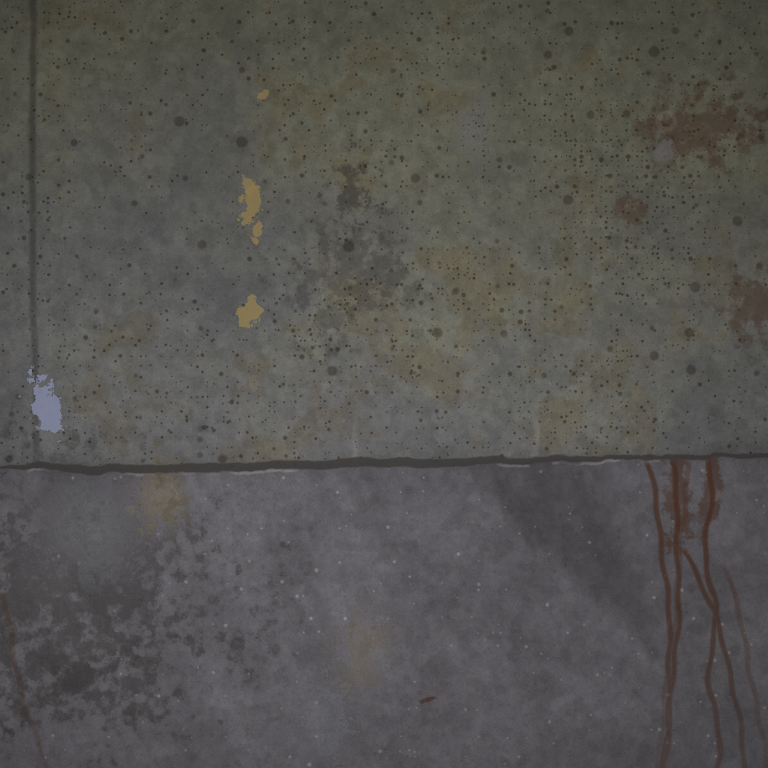
Reproduce this texture procedurally as a WebGL 2 fragment shader.

```glsl
#version 300 es
precision highp float;
// Weathered concrete: an olive slab above a purple-grey one, split by a ragged
// seam. Blended cellular noise makes the mottling, cell dots the pits, and
// warped ellipses and curves the stains, chips and rust runs.
uniform vec2 u_resolution;
out vec4 fragColor;

#define MOTTLE .26
#define PIT_DEPTH .42
#define VIGNETTE vec2(.5, .72)
#define SLAB_LOW vec3(.392)
#define SLAB_HIGH vec3(.4, .397, .345)
#define BASE_SLAB vec3(.377, .368, .383)
#define SHADE vec3(.24, .23, .22)
#define RUST vec3(.29, .18, .135)
#define CHIP vec3(.56, .49, .33)
#define PAINT vec3(.55, .57, .68)
#define SCUFF vec3(.46, .46, .48)

vec2 p;       // canvas position
float rough;  // outline noise shared by all blobs
vec3 col;

float hash(vec2 c) {
  vec3 q = fract(c.xyx * .1031);
  q += dot(q, q.yzx + 33.33);
  return fract((q.x + q.y) * q.z);
}

// Cellular noise with blended cell values, centred on zero
float cells(vec2 q) {
  float sum = 0., weight = 0.;
  for (int k = 0; k < 9; k++) {
    vec2 c = floor(q) + vec2(k % 3 - 1, k / 3 - 1);
    vec2 d = c + vec2(hash(c), hash(c + 57.)) - q;
    float w = exp(-7. * dot(d, d));
    sum += w * hash(c + 113.);
    weight += w;
  }
  return sum / weight - .5;
}

float mottle(vec2 q) {
  float v = 0., a = .6;
  for (int i = 0; i < 5; i++, a *= .6) {
    v += a * cells(q);
    q = mat2(1.6, 1.2, -1.2, 1.6) * q + 7.3;
  }
  return v;
}

// Falls from one to zero between a and b
float fall(float a, float b, float x) { return 1. - smoothstep(a, b, x); }

// Sparse round dots, at most one in each grid cell
float dots(float scale, float chance) {
  vec2 q = p * scale, id = floor(q);
  vec2 c = id + .3 + .4 * vec2(hash(id + 3.), hash(id + 41.));
  float r = mix(.08, .27, pow(hash(id + 19.), 2.));
  float aa = .04 + .7 * scale / u_resolution.y;
  return step(hash(id + 71.), chance) * fall(r - aa, r + aa, length(q - c));
}

// Paints a warped ellipse given by its centre and radii
void stain(vec3 tone, float amount, float soft, vec4 e) {
  float d = length((p - e.xy) / e.zw) + 1.4 * rough;
  col = mix(col, tone, amount * fall(1. - soft, 1. + soft, d));
}

// Rust run: x and depth of its start, then slope and curve
float run(vec4 r, float t, float sway, float width) {
  float u = t - r.y;
  float path = r.x + u * (r.z + r.w * u) + sway * sin(38. * t) + .0015 * sin(95. * t + r.x * 50.);
  return smoothstep(0., .012, u) * fall(width * .4, width * 1.5, abs(p.x - path));
}

void main() {
  p = gl_FragCoord.xy / u_resolution;
  float broad = mottle(p * 5.), mid = mottle(p * 17. + 20.), fine = mottle(p * 75. + 40.);
  rough = 1.6 * fine + mid;
  float seam = .386 + .022 * p.x + .006 * fall(.05, .12, p.x) + .004 * cells(vec2(p.x * 38., 2));
  float t = seam - p.y, aa = 1. / u_resolution.y;
  float lower = smoothstep(-aa, aa, t), upper = 1. - lower;

  // Upper slab: cool below, olive towards the top
  vec3 top = mix(SLAB_LOW, SLAB_HIGH, smoothstep(.4, .9, p.y + .22 * p.x - .11 + .4 * broad));
  top *= 1. + MOTTLE * (.8 * broad + .5 * mid);
  top *= 1. - vec3(.06, .09, .14) * smoothstep(.04, .3, mid + .5 * broad);

  // Lower slab: leaning washes and a broad dark band
  float wash = mottle(vec2((p.x + .4 * p.y) * 16., p.y * 4.));
  vec3 base = BASE_SLAB * (1. + MOTTLE * (.5 * broad + .4 * mid + wash * (.7 - .35 * p.x)));
  float left = .61 + .9 * t + .04 * wash, right = .77 + .35 * t + .05 * wash;
  float band = smoothstep(left - .02, left + .02, p.x) * fall(right - .02, right + .03, p.x);
  base *= 1. - .15 * band * fall(.2, .36, t);
  col = mix(top, base + .13 * dots(110., .05), lower);

  // Dark stains and pale scuffs
  stain(SHADE, .5, .4, vec4(.46, .757, .025, .028));
  stain(SHADE, .3, .5, vec4(.455, .63, .05, .045));
  stain(SHADE, .4, .5, vec4(.06, .22, .15, .12));
  stain(SHADE, .3, .6, vec4(.05, .065 + .5 * p.x, .11, .013));
  stain(SCUFF, .3, .5, vec4(.62, .84, .022, .035));
  stain(SCUFF, .5, .7, vec4(.11, .31, .055, .05));
  stain(CHIP, .3, .6, vec4(.208, .357, .025, .035));
  stain(SCUFF, .45, .2, vec4(.423, .073, .026, .034));
  stain(CHIP, .2, .6, vec4(.469, .147, .027, .038));

  // Pits in loose clusters, then grain
  float crowd = .17 + .3 * broad + .35 * fall(.03, .16, length(p - vec2(.83, .74)));
  float pits = max(dots(150., crowd), max(.8 * dots(85., crowd * .7), .6 * dots(36., .12)));
  col *= 1. - vec3(.85, 1, 1.1) * PIT_DEPTH * pits * mix(.2, 1., upper);
  col *= 1. + .18 * fine + .06 * (hash(floor(p * 512.)) - .5);

  // Vertical groove and thin pale drips
  float groove = abs(p.x - .043 - .005 * fall(.4, .7, p.y) - .004 * mid);
  col *= 1. - .24 * upper * fall(.001, .007, groove) * smoothstep(-.3, .3, fine + p.y - .45);
  float drip = min(abs(p.x - .462 - .004 * mid), abs(p.x - .697 - .012 * mid));
  col += .045 * upper * fall(.001, .006, drip) * fall(.42, .49, p.y);

  // Yellow chips and flaked white paint
  stain(CHIP, .85, .2, vec4(.341, .876, .007, .005));
  stain(CHIP, .85, .2, vec4(.326, .733, .009, .017));
  stain(CHIP, .85, .2, vec4(.322, .76, .007, .009));
  stain(CHIP, .85, .2, vec4(.335, .699, .005, .008));
  stain(CHIP, .85, .2, vec4(.328, .592, .01, .013));
  stain(PAINT, .85, .2, vec4(.151 - .2 * p.y, .469, .012, .032));

  // Rust patches, then runs below the seam
  stain(RUST, .4, .6, vec4(.911, .832, .052, .034));
  stain(RUST, .36, .6, vec4(.975, .605, .03, .035));
  stain(RUST, .36, .6, vec4(.82, .728, .012, .012));
  stain(RUST, .6, .4, vec4(.557, .3 * p.x - .078, .011, .002));
  vec4 runs[7] = vec4[7](vec4(.842, 0, .222, -.41), vec4(.875, 0, .11, -.36),
    vec4(.92, 0, .03, 0), vec4(.89, .115, .5, -.8), vec4(.895, 0, -.06, -.1),
    vec4(.944, .14, .28, -.3), vec4(.004, .16, .12, .5));
  float flow = 0.;
  for (int i = 0; i < 7; i++)
    flow = max(flow, (i < 4 ? .7 : .35) * run(runs[i], t, i == 2 ? .006 : .0015, .0036));
  vec3 dry = col;
  stain(RUST, .45, .5, vec4(.882, .36, .014, .065));
  stain(RUST, .45, .5, vec4(.925, .37, .01, .045));
  col = mix(dry, mix(col, RUST, flow * (1. - .5 * smoothstep(.1, .45, t))), lower);

  // Pale bolt ring and spot
  float ring = abs(length(p - vec2(.868, .842)) - .011);
  col += .06 * fall(.001, .004, ring + .003 * mid);
  stain(SCUFF, .6, .4, vec4(.864, .802, .01, .009));

  // Seam: soft shadow, dark ragged gap and a broken pale lip
  float gap = mix(.0052, .0022, smoothstep(.5, .9, p.x)) * smoothstep(-.05, .12, p.x) + .003 * fine;
  col *= 1. - .1 * exp(-abs(t) * 80.);
  col = mix(col, SHADE, .85 * fall(gap - .001, gap + .002, abs(t)));
  col += .09 * fall(.001, .003, abs(t - gap - .002)) * smoothstep(0., .25, mid);

  vec2 away = p - .45;
  fragColor = vec4(col * (1. - dot(VIGNETTE, away * away)), 1);
}
```
